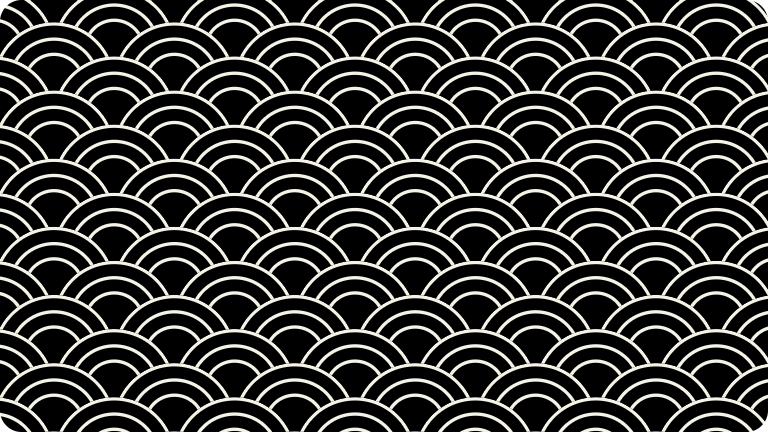
Reproduce this pattern procedurally as a WebGL 1 fragment shader.

```glsl
precision highp float;
// Draws overlapping rows of triple-ringed wave scales, ivory lines on black.

uniform vec2 u_resolution;

// All lengths are fractions of the canvas height.
const float SCALE_PITCH = 0.2787;   // distance between scales in a row
const float ROW_PITCH = 0.0789;     // distance between rows
const float OUTER_RADIUS = 0.1377;
const float RING_GAP = 0.0352;
const float LINE_WIDTH = 0.0077;
const float CORNER_RADIUS = 0.05;
const vec2 FIRST_CREST = vec2(0.8218, 0.1343);

const vec3 IVORY = vec3(0.96, 0.95, 0.91);
const vec3 BLACK = vec3(0.0);
const vec3 PAPER = vec3(1.0);

// Antialiased coverage of the region where dist is negative.
float coverage(float dist, float pixel) {
  return clamp(0.5 - dist / pixel, 0.0, 1.0);
}

// Distance to the nearest of three concentric lines.
float ringDistance(float radius) {
  float ring = clamp(floor((OUTER_RADIUS - radius) / RING_GAP + 0.5), 0.0, 2.0);
  return abs(radius - OUTER_RADIUS + ring * RING_GAP) - 0.5 * LINE_WIDTH;
}

// Offset from the closest scale centre in the given row.
vec2 scaleOffset(vec2 p, float row) {
  float across = (p.x - FIRST_CREST.x) / SCALE_PITCH - 0.5 * mod(row, 2.0);
  float x = (fract(across + 0.5) - 0.5) * SCALE_PITCH;
  float y = p.y - FIRST_CREST.y - row * ROW_PITCH - OUTER_RADIUS;
  return vec2(x, y);
}

// Paints one row of opaque scales over the colour below.
vec3 paintRow(vec3 below, vec2 p, float row, float pixel) {
  float radius = length(scaleOffset(p, row));
  float disc = coverage(radius - OUTER_RADIUS - 0.5 * LINE_WIDTH, pixel);
  float line = coverage(ringDistance(radius), pixel);
  return mix(below, mix(BLACK, IVORY, line), disc);
}

float roundedBox(vec2 p, vec2 halfSize, float radius) {
  vec2 q = abs(p) - halfSize + radius;
  return length(max(q, 0.0)) + min(max(q.x, q.y), 0.0) - radius;
}

void main() {
  float pixel = 1.0 / u_resolution.y;
  vec2 size = u_resolution * pixel;
  vec2 p = gl_FragCoord.xy * pixel;
  p.y = 1.0 - p.y;

  // Lower rows overlap those above them.
  float frontRow = floor((p.y - FIRST_CREST.y) / ROW_PITCH);
  vec3 color = BLACK;
  for (int i = -3; i <= 1; i++) {
    color = paintRow(color, p, frontRow + float(i), pixel);
  }

  // Rounded panel corners
  float panel = coverage(roundedBox(p - 0.5 * size, 0.5 * size, CORNER_RADIUS), pixel);
  gl_FragColor = vec4(mix(PAPER, color, panel), 1.0);
}
```
